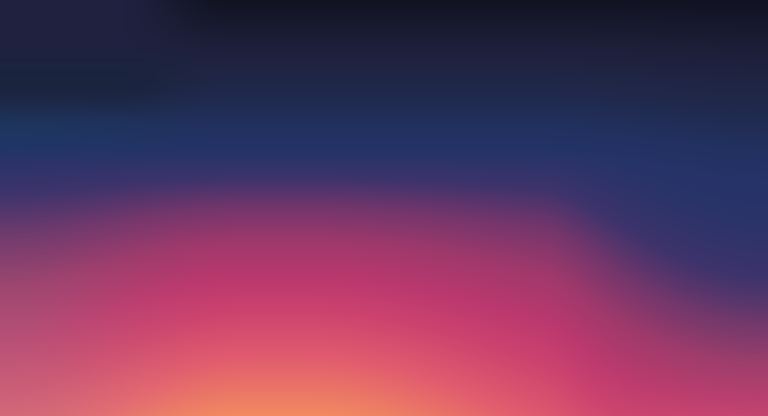
This background is drawn by a Shadertoy shader. Its source:

```glsl
// Soft dusk sky: a dark navy top melting into a blue band and a warm glow at the foot.

// Linear blend weight between two stops
float stop(float a, float b, float v) {
    return clamp((v - a) / (b - a), 0.0, 1.0);
}

// Night colours by depth from the top edge
vec3 nightSky(float depth) {
    vec3 c = mix(vec3(0.065, 0.070, 0.130), vec3(0.115, 0.122, 0.225), stop(0.0, 0.11, depth));
    c = mix(c, vec3(0.125, 0.155, 0.285), stop(0.11, 0.21, depth));
    c = mix(c, vec3(0.130, 0.190, 0.375), stop(0.21, 0.31, depth));
    return mix(c, vec3(0.140, 0.200, 0.405), stop(0.31, 0.37, depth));
}

// Warm colours laid over the night by heat, from violet to orange
vec3 addGlow(vec3 c, float heat) {
    c = mix(c, vec3(0.24, 0.20, 0.42), stop(0.00, 0.07, heat));
    c = mix(c, vec3(0.45, 0.21, 0.42), stop(0.07, 0.14, heat));
    c = mix(c, vec3(0.62, 0.22, 0.42), stop(0.14, 0.22, heat));
    c = mix(c, vec3(0.73, 0.22, 0.43), stop(0.22, 0.31, heat));
    c = mix(c, vec3(0.80, 0.26, 0.43), stop(0.31, 0.39, heat));
    c = mix(c, vec3(0.88, 0.36, 0.43), stop(0.39, 0.50, heat));
    return mix(c, vec3(0.95, 0.54, 0.38), stop(0.50, 0.64, heat));
}

void mainImage(out vec4 fragColor, in vec2 fragCoord) {
    vec2 uv = fragCoord / iResolution.xy;
    float x = uv.x;
    float depth = 1.0 - uv.y;
    float leftSide = 1.0 - smoothstep(0.0, 0.30, x);
    float rightSide = smoothstep(0.70, 1.0, x);

    // Night sky, with the blue sinking lower on the right
    vec3 color = nightSky(depth * (1.0 - 0.14 * rightSide));

    // Paler slate patch in the upper left corner
    vec3 slate = mix(vec3(0.122, 0.128, 0.248), vec3(0.100, 0.140, 0.240), smoothstep(0.08, 0.20, depth));
    float patchMask = (1.0 - smoothstep(0.15, 0.30, x)) * (1.0 - smoothstep(0.19, 0.30, depth));
    color = mix(color, slate, patchMask);

    // Teal hint below the patch
    float teal = leftSide * exp(-pow((depth - 0.31) / 0.05, 2.0));
    color += vec3(-0.015, 0.020, 0.0) * teal;

    // Glow strongest left of centre, curving away toward the right
    float strength = 0.66 + 0.34 * smoothstep(0.0, 0.32, x)
                   - 0.32 * smoothstep(0.40, 0.85, x) + 0.26 * smoothstep(0.75, 1.0, x);
    float below = max(depth - 0.36, 0.0);
    float heat = strength * pow(below, 1.0 + 1.2 * rightSide);
    color = addGlow(color, heat);

    // Cooler, softer pink along the left and right edges
    color += vec3(0.0, 0.12, 0.04) * leftSide * smoothstep(0.40, 1.0, depth);
    color += vec3(0.0, 0.03, 0.0) * rightSide * smoothstep(0.60, 1.0, depth);

    fragColor = vec4(color, 1.0);
}
```
